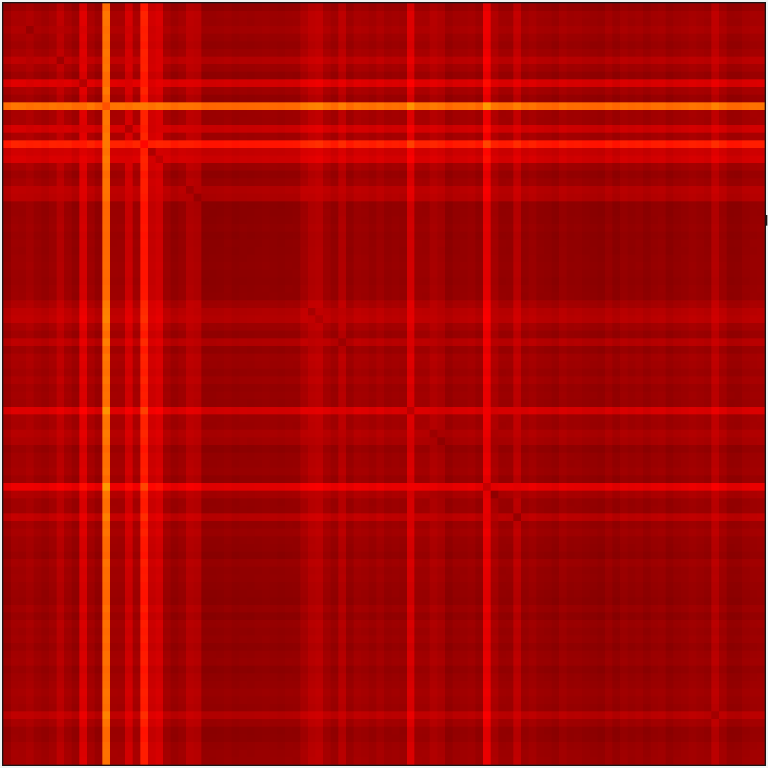
Reproduce this pattern procedurally as a Shadertoy shader.

```glsl
const float CELLS = 100.0;
const float MARGIN = 0.0026;
const float FRAME = 0.0016;
const int SAMPLES = 3;

const vec3 PAPER = vec3(0.94, 0.95, 0.95);
const vec3 INK = vec3(0.12, 0.08, 0.08);

// Bright bands: first cell, width in cells, added heat
const vec3 BANDS[16] = vec3[16](
    vec3(3, 1, 0.06), vec3(7, 1, 0.11), vec3(10, 1, 0.26), vec3(13, 1, 0.82),
    vec3(16, 1, 0.20), vec3(18, 1, 0.46), vec3(19, 2, 0.18), vec3(24, 2, 0.10),
    vec3(40, 2, 0.08), vec3(44, 1, 0.10), vec3(53, 1, 0.22), vec3(56, 2, 0.07),
    vec3(63, 1, 0.32), vec3(64, 1, 0.08), vec3(67, 1, 0.15), vec3(93, 1, 0.10));

float hash(vec2 p) {
    return fract(sin(dot(p, vec2(127.1, 311.7))) * 43758.5453);
}

// 1 when the cell index lies in [first, first + width)
float inRange(float index, float first, float width) {
    return step(first, index) * step(index, first + width - 1.0);
}

float bandHeat(float index) {
    float heat = 0.0;
    for (int k = 0; k < 16; k++) {
        vec3 band = BANDS[k];
        heat += band.z * inRange(index, band.x, band.y);
    }
    return heat;
}

// Faint tone of each row or column, calm in one block and warm in two
float baseTone(float index) {
    float calm = inRange(index, 26.0, 13.0);
    float warm = inRange(index, 0.0, 26.0) + inRange(index, 39.0, 12.0);
    float grain = hash(vec2(index, 3.0)) * mix(0.065, 0.025, calm);
    return grain + 0.02 * warm;
}

// Symmetric heat: bands add up only where their indices are far apart
float cellHeat(vec2 cell) {
    float a = bandHeat(cell.x);
    float b = bandHeat(cell.y);
    float apart = abs(cell.x - cell.y);
    float heat = max(a, b) + 0.6 * min(a, b) * smoothstep(4.0, 30.0, apart);
    heat = max(heat - 0.12 * (1.0 - step(0.5, apart)), 0.0);
    vec2 pair = vec2(min(cell.x, cell.y), max(cell.x, cell.y));
    float speckle = 0.008 * (hash(pair) - 0.5);
    return 0.53 + baseTone(cell.x) + baseTone(cell.y) + heat + speckle;
}

// Dark red through red and orange towards yellow
vec3 heatColor(float heat) {
    return vec3(min(heat, 1.0), clamp(heat - 1.0, 0.0, 1.0), 0.0);
}

float insideBox(vec2 p, vec2 center, vec2 halfSize) {
    vec2 d = step(abs(p - center), halfSize);
    return d.x * d.y;
}

vec3 heatMap(vec2 uv) {
    float inset = MARGIN + FRAME;
    vec2 grid = (uv - inset) / (1.0 - 2.0 * inset);
    grid.y = 1.0 - grid.y;
    vec2 cell = clamp(floor(grid * CELLS), 0.0, CELLS - 1.0);

    // Paper, thin frame, edge tick, then the cells
    float tick = insideBox(uv, vec2(0.998, 0.713), vec2(0.001, 0.007));
    float framed = insideBox(uv, vec2(0.5), vec2(0.5 - MARGIN));
    float plotted = insideBox(uv, vec2(0.5), vec2(0.5 - inset));
    vec3 color = mix(PAPER, INK, max(framed, tick));
    return mix(color, heatColor(cellHeat(cell)), plotted);
}

void mainImage(out vec4 fragColor, in vec2 fragCoord) {
    // Average subsamples to smooth every edge
    vec3 color = vec3(0.0);
    for (int y = 0; y < SAMPLES; y++) {
        for (int x = 0; x < SAMPLES; x++) {
            vec2 offset = (vec2(x, y) + 0.5) / float(SAMPLES) - 0.5;
            color += heatMap((fragCoord + offset) / iResolution.xy);
        }
    }
    fragColor = vec4(color / float(SAMPLES * SAMPLES), 1.0);
}
```
